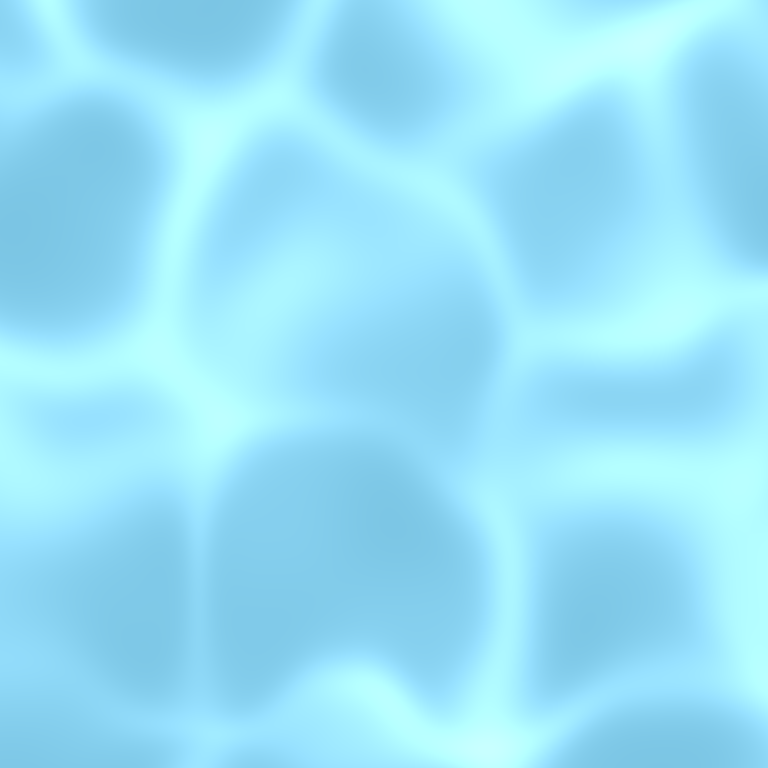
This texture is drawn by a WebGL 1 fragment shader. Its source:

```glsl
precision highp float;
// Soft light caustics on shallow, pale blue water.

uniform vec2 u_resolution;

#define CELLS 3.3         // light cells across the canvas
#define SOFTNESS 6.2      // higher gives narrower bands
#define WARP 0.42         // bending of the bands, in cells
#define BAND_MIN 0.03     // light of the faintest bands
#define BAND_RANGE 0.23   // added light of the strongest bands
#define GLOW 0.05         // broad variation of the water
#define WATER vec3(0.475, 0.765, 0.885)

vec2 hash2(vec2 p) {
  vec2 q = vec2(dot(p, vec2(127.1, 311.7)), dot(p, vec2(269.5, 183.3)));
  return fract(sin(q) * 43758.545);
}

// Value noise with quintic easing
float noise(vec2 p) {
  vec2 cell = floor(p);
  vec2 f = fract(p);
  vec2 s = f * f * f * (f * (f * 6.0 - 15.0) + 10.0);
  float low = mix(hash2(cell).x, hash2(cell + vec2(1.0, 0.0)).x, s.x);
  float high = mix(hash2(cell + vec2(0.0, 1.0)).x, hash2(cell + 1.0).x, s.x);
  return mix(low, high, s.y);
}

// Smooth cell borders: 0 inside a cell, 1 on a border, more at a junction
float borders(vec2 p) {
  vec2 home = floor(p);
  float total = 0.0;
  float squares = 0.0;
  for (int y = -2; y <= 2; y++) {
    for (int x = -2; x <= 2; x++) {
      vec2 cell = home + vec2(float(x), float(y));
      vec2 offset = cell + 0.05 + 0.9 * hash2(cell) - p;
      float weight = exp(-SOFTNESS * dot(offset, offset));
      total += weight;
      squares += weight * weight;
    }
  }
  return 2.0 * (1.0 - squares / (total * total));
}

void main() {
  vec2 uv = gl_FragCoord.xy / min(u_resolution.x, u_resolution.y);
  vec2 p = uv * CELLS + vec2(4.0, 7.0);

  // Bend the cells
  vec2 bend = vec2(noise(p * 1.5 + 11.3), noise(p * 1.5 + 37.8)) - 0.5;
  vec2 warped = p + WARP * bend;

  // Bands of uneven strength over a gently varying ground
  float strength = BAND_MIN + BAND_RANGE * noise(p * 1.1 + 53.6);
  float light = borders(warped) * strength + GLOW * noise(p * 1.7 + 71.2);

  gl_FragColor = vec4(min(WATER + light, 1.0), 1.0);
}
```
